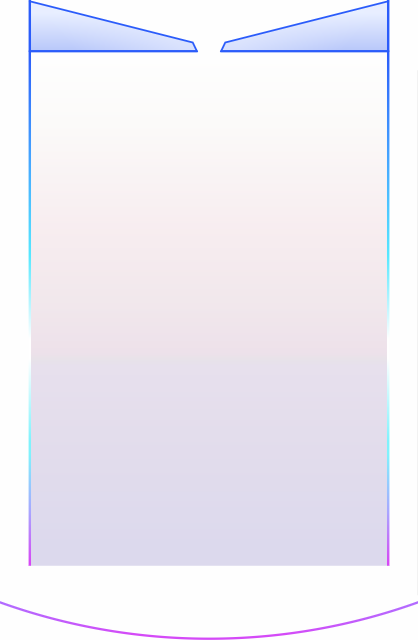
Write a Shadertoy shader that draws this background.

```glsl
// A pale pink-to-lavender panel framed by two neon side rails, with a pair of
// tapered blue wings on top and a violet arc below. Everything is mirrored about
// the centre and drawn with distance functions in units of the canvas height.

float ramp(float a, float b, float x) {
    return clamp((x - a) / (b - a), 0.0, 1.0);
}

// Antialiased coverage of a signed distance (negative inside).
float cover(float d) {
    return clamp(0.5 - d * iResolution.y, 0.0, 1.0);
}

float segment(vec2 p, vec2 a, vec2 b) {
    vec2 ab = b - a;
    return length(p - a - ab * clamp(dot(p - a, ab) / dot(ab, ab), 0.0, 1.0));
}

// Signed distance to the line a-b, negative on its left.
float sideOf(vec2 p, vec2 a, vec2 b) {
    vec2 along = normalize(b - a);
    return dot(p - a, vec2(along.y, -along.x));
}

// Panel tint from top to bottom.
vec3 panelColor(float down) {
    vec3 c = mix(vec3(0.996), vec3(0.984, 0.98, 0.976), ramp(0.09, 0.195, down));
    c = mix(c, vec3(0.97, 0.93, 0.94), ramp(0.195, 0.352, down));
    c = mix(c, vec3(0.945, 0.908, 0.925), ramp(0.352, 0.473, down));
    c = mix(c, vec3(0.93, 0.882, 0.918), ramp(0.473, 0.551, down));
    c = mix(c, vec3(0.908, 0.886, 0.912), ramp(0.551, 0.561, down));
    c = mix(c, vec3(0.906, 0.878, 0.93), ramp(0.561, 0.572, down));
    c = mix(c, vec3(0.89, 0.866, 0.925), ramp(0.572, 0.68, down));
    return mix(c, vec3(0.862, 0.85, 0.93), ramp(0.68, 0.86, down));
}

// Rail colour: blue, cyan, white, cyan, then magenta.
vec3 railColor(float down, vec3 blue) {
    vec3 c = mix(blue, vec3(0.27, 0.65, 1.0), ramp(0.08, 0.25, down));
    c = mix(c, vec3(0.34, 0.91, 1.0), ramp(0.25, 0.40, down));
    c = mix(c, vec3(1.0), ramp(0.40, 0.53, down));
    c = mix(c, vec3(0.5, 0.95, 0.99), ramp(0.56, 0.69, down));
    c = mix(c, vec3(0.66, 0.65, 1.0), ramp(0.71, 0.80, down));
    return mix(c, vec3(0.84, 0.28, 0.96), ramp(0.80, 0.88, down));
}

void mainImage(out vec4 fragColor, in vec2 fragCoord) {
    vec2 p = fragCoord / iResolution.y;
    float aspect = iResolution.x / iResolution.y;
    float down = 1.0 - p.y;
    vec2 q = vec2(abs(p.x - 0.5 * aspect), p.y);
    vec3 blue = vec3(0.17, 0.36, 0.98);
    vec3 color = vec3(0.996);

    // Panel
    float panel = max(q.x - 0.280, abs(p.y - 0.5175) - 0.4015);
    color = mix(color, panelColor(down), cover(panel));

    // Faint hairline at the right border
    float hairline = max(abs(p.x - aspect + 0.0007) - 0.0006, abs(down - 0.52) - 0.41);
    color = mix(color, vec3(0.94), cover(hairline));

    // Wing fill, brighter towards its upper edge and inner tip
    vec2 tip = vec2(0.0189, 0.920), bevel = vec2(0.0254, 0.9336);
    vec2 peak = vec2(0.280, 0.998), corner = vec2(0.280, 0.920);
    float wing = max(sideOf(q, tip, corner), sideOf(q, peak, bevel));
    wing = max(max(wing, sideOf(q, bevel, tip)), q.x - 0.280);
    vec3 fill = mix(vec3(0.72, 0.78, 0.98), vec3(0.91, 0.935, 1.0), ramp(0.92, 0.98, p.y));
    fill = mix(fill, vec3(0.92, 0.94, 1.0), 0.6 * ramp(0.21, 0.04, q.x - 0.8 * (p.y - 0.92)));
    color = mix(color, fill, cover(wing));

    // Side rails
    float rail = max(abs(q.x - 0.280) - 0.0019, 0.116 - p.y);
    color = mix(color, railColor(down, blue), cover(rail));

    // Wing outline
    float outline = min(segment(q, peak, bevel), segment(q, bevel, tip)) - 0.0014;
    outline = min(outline, segment(q, tip, corner) - 0.0018);
    color = mix(color, blue, cover(outline));

    // Bottom arc
    float arc = abs(length(q - vec2(0.0, 0.968)) - 0.966) - 0.0018;
    vec3 arcColor = mix(vec3(0.83, 0.29, 0.97), vec3(0.70, 0.42, 1.0), ramp(0.12, 0.32, q.x));
    color = mix(color, arcColor, cover(arc) * step(p.y, 0.3));

    fragColor = vec4(color, 1.0);
}
```
